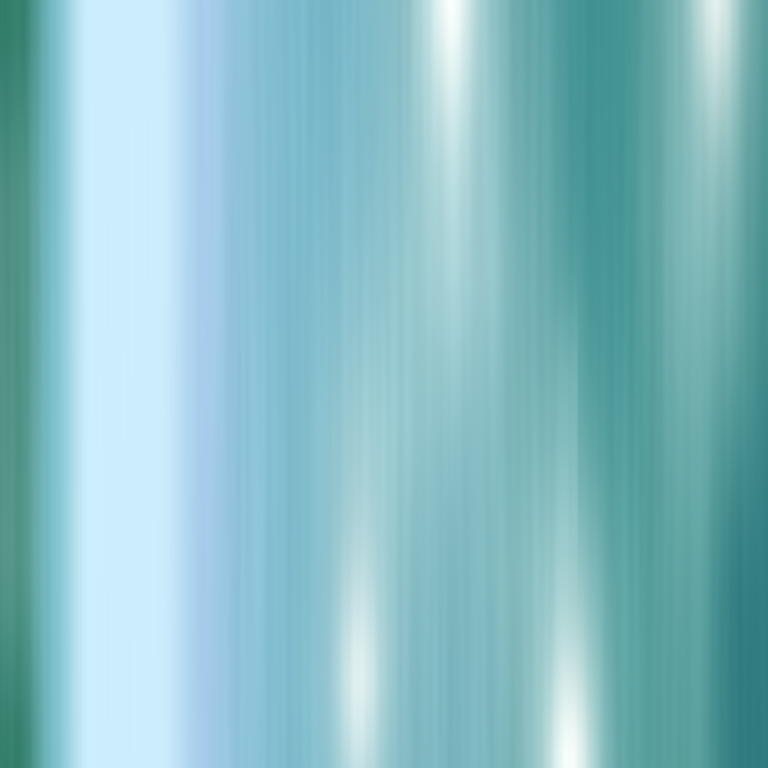
Reproduce this texture procedurally as a Shadertoy shader.

```glsl
float hash(vec2 cell) {
    return fract(sin(dot(cell, vec2(127.1, 311.7))) * 43758.5);
}

vec2 gradientAt(vec2 cell) {
    float angle = 6.2832 * hash(cell);
    return vec2(cos(angle), sin(angle));
}

float gradientNoise(vec2 p) {
    vec2 cell = floor(p), f = fract(p);
    vec2 s = f * f * f * (f * (f * 6.0 - 15.0) + 10.0);
    float a = dot(gradientAt(cell), f);
    float b = dot(gradientAt(cell + vec2(1, 0)), f - vec2(1, 0));
    float c = dot(gradientAt(cell + vec2(0, 1)), f - vec2(0, 1));
    float d = dot(gradientAt(cell + vec2(1, 1)), f - vec2(1, 1));
    return mix(mix(a, b, s.x), mix(c, d, s.x), s.y);
}

vec3 blend(vec3 color, vec3 next, float start, float end, float x) {
    return mix(color, next, smoothstep(start, end, x));
}

// Soft vertical flare, with separate reach below and above its center
float flare(vec2 p, vec2 center, float width, vec2 reach) {
    vec2 d = p - center;
    float fall = abs(d.y) / (d.y < 0.0 ? reach.x : reach.y);
    float spread = d.x / width;
    return exp(-spread * spread - pow(fall, 1.5));
}

vec3 addFlare(vec3 color, vec2 p, vec2 center, vec2 reach, float power) {
    vec3 haze = vec3(0.73, 0.86, 0.86);
    vec3 core = vec3(0.98, 1.0, 0.99);
    color = mix(color, haze, 0.75 * power * flare(p, center, 0.062, reach));
    return mix(color, core, power * flare(p, center, 0.027, reach * 0.52));
}

vec3 curtain(vec2 p) {
    float x = p.x;
    float middle = smoothstep(0.0, 0.3, p.y) * smoothstep(1.0, 0.7, p.y);
    vec3 color = mix(vec3(0.20, 0.49, 0.42), vec3(0.31, 0.57, 0.52), middle);

    // Bright left band and its lavender edge
    color = blend(color, vec3(0.48, 0.75, 0.80), 0.022, 0.075, x);
    color = blend(color, vec3(0.80, 0.93, 0.99), 0.065, 0.118, x);
    color = blend(color, vec3(0.65, 0.80, 0.92), 0.205, 0.268, x);
    color = blend(color, vec3(0.55, 0.76, 0.85), 0.262, 0.325, x);

    // Blue to teal folds
    color = blend(color, vec3(0.47, 0.72, 0.79), 0.31, 0.40, x);
    color = blend(color, vec3(0.46, 0.70, 0.74), 0.42, 0.56, x);
    color = blend(color, vec3(0.36, 0.63, 0.64), 0.61, 0.69, x);
    color = blend(color, vec3(0.25, 0.57, 0.57), 0.69, 0.77, x);
    color = blend(color, vec3(0.34, 0.62, 0.61), 0.79, 0.88, x);
    return blend(color, vec3(0.25, 0.54, 0.54), 0.94, 1.0, x);
}

void mainImage(out vec4 fragColor, in vec2 fragCoord) {
    vec2 p = fragCoord / iResolution.xy;
    vec3 color = curtain(p);

    // Broad pale haze between the flares
    vec3 mist = vec3(0.66, 0.83, 0.85);
    color = mix(color, mist, 0.68 * flare(p, vec2(0.59, 0.64), 0.085, vec2(0.22, 0.4)));
    color = mix(color, mist, 0.55 * flare(p, vec2(0.49, 0.44), 0.075, vec2(0.25, 0.22)));
    color = mix(color, mist, 0.42 * flare(p, vec2(0.70, 0.25), 0.10, vec2(0.4, 0.32)));
    color = mix(color, mist, 0.35 * flare(p, vec2(0.90, 0.70), 0.05, vec2(0.35, 0.3)));

    // Shaded lower right
    float shade = smoothstep(0.90, 0.97, p.x) * smoothstep(0.64, 0.18, p.y);
    color = mix(color, vec3(0.17, 0.47, 0.49), 0.9 * shade);

    // Sharp fold beside the lower flare
    float foldSide = smoothstep(0.69, 0.75, p.x) * smoothstep(0.754, 0.751, p.x);
    float foldSpan = smoothstep(0.16, 0.34, p.y) * smoothstep(0.68, 0.48, p.y);
    color = mix(color, mist, 0.24 * foldSide * foldSpan);

    color = addFlare(color, p, vec2(0.587, 1.0), vec2(0.34, 0.3), 0.97);
    color = addFlare(color, p, vec2(0.932, 1.0), vec2(0.31, 0.3), 0.78);
    color = addFlare(color, p, vec2(0.468, 0.12), vec2(0.36, 0.36), 0.74);
    color = addFlare(color, p, vec2(0.742, 0.01), vec2(0.3, 0.32), 1.0);

    // Fine vertical threads, faint over the bright band
    float threads = 0.022 * gradientNoise(vec2(p.x * 110.0, p.y * 2.0));
    threads += 0.030 * gradientNoise(vec2(p.x * 38.0, p.y * 1.5 + 7.0));
    threads += 0.005 * sin(p.x * 480.0) * (0.5 + gradientNoise(p * vec2(9.0, 4.0)));
    float band = smoothstep(0.06, 0.1, p.x) * smoothstep(0.32, 0.22, p.x);
    color += threads * (1.0 - 0.85 * band);

    fragColor = vec4(clamp(color, 0.0, 1.0), 1.0);
}
```
